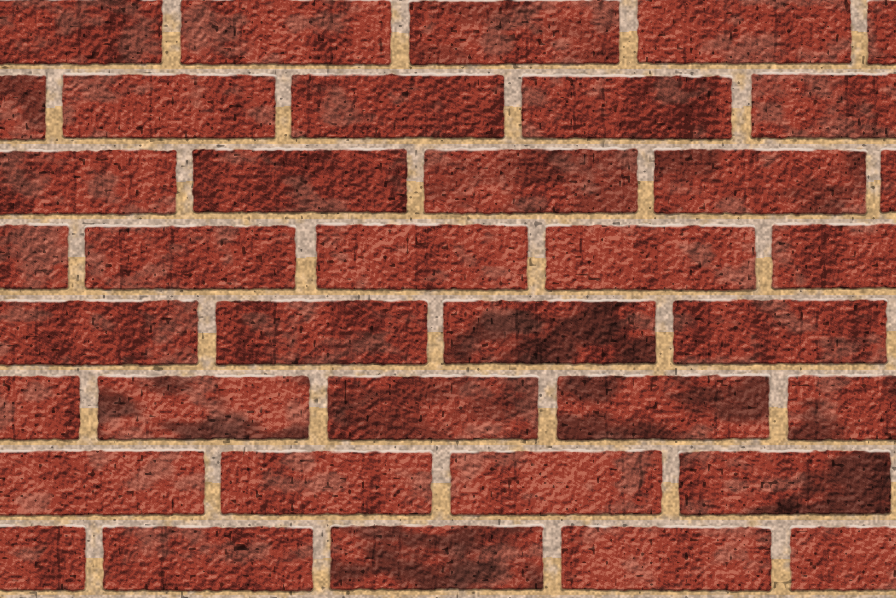
This texture is drawn by a WebGL 1 fragment shader. Its source:

```glsl
precision highp float;
uniform vec2 u_resolution;

// Lengths are fractions of the canvas height
const vec2 PITCH = vec2(0.3834, 0.1258);
const vec2 BRICK = vec2(0.354, 0.1064);
const float FIRST_ROW = 0.0523;

const vec3 RED = vec3(0.60, 0.24, 0.18);
const vec3 MAROON = vec3(0.42, 0.17, 0.14);
const vec3 SALMON = vec3(0.74, 0.41, 0.33);
const vec3 DUST = vec3(0.57, 0.35, 0.29);
const vec3 CHAR = vec3(0.24, 0.14, 0.12);
const vec3 OCHRE = vec3(0.80, 0.65, 0.46);
const vec3 SAND = vec3(0.77, 0.67, 0.59);
const vec3 LIME = vec3(0.93, 0.86, 0.80);

float hash(vec2 p) {
  vec3 q = fract(p.xyx * 0.1031);
  q += dot(q, q.yzx + 33.33);
  return fract((q.x + q.y) * q.z);
}

float noise(vec2 p) {
  vec2 i = floor(p), f = fract(p);
  f = f * f * (3.0 - 2.0 * f);
  float low = mix(hash(i), hash(i + vec2(1.0, 0.0)), f.x);
  float high = mix(hash(i + vec2(0.0, 1.0)), hash(i + 1.0), f.x);
  return mix(low, high, f.y);
}

float fbm(vec2 p) {
  float sum = 0.0, amp = 0.533;
  for (int i = 0; i < 4; i++) {
    sum += amp * noise(p);
    p = p * 2.03 + 17.3;
    amp *= 0.5;
  }
  return sum;
}

float roundedBox(vec2 p, vec2 halfSize, float radius) {
  vec2 q = abs(p) - halfSize + radius;
  return length(max(q, 0.0)) + min(max(q.x, q.y), 0.0) - radius;
}

// Slope of the rough surface seen under light from the upper left
float relief(vec2 p) {
  return fbm(p) - fbm(p + vec2(-0.3, 0.6));
}

// Thin vertical cracks at random places in one brick
float creases(vec2 local, vec2 id) {
  float dark = 0.0;
  for (int i = 0; i < 4; i++) {
    vec2 seed = id + float(i) * 7.7 + 40.0;
    float x = (hash(seed) - 0.5) * BRICK.x * 0.9;
    x += (noise(vec2(local.y * 70.0, hash(seed) * 90.0)) - 0.5) * 0.005;
    float strength = step(0.4, hash(seed + 3.1)) * noise(vec2(local.y * 45.0, seed.x));
    dark = max(dark, strength * (1.0 - smoothstep(0.0008, 0.0035, abs(local.x - x))));
  }
  return dark;
}

vec3 brickColor(vec2 p, vec2 local, vec2 id) {
  float tone = hash(id + 5.0) - 0.5;
  float patches = fbm(p * vec2(28.0, 20.0) + id * 9.0) - 0.5;
  float band = noise(vec2(local.x * 24.0 + hash(id) * 90.0, local.y * 3.0 + id.y));
  float v = 0.46 + 0.26 * tone + 0.5 * patches + 0.14 * (0.5 - p.y);
  v += 1.45 * relief(p * vec2(120.0, 145.0));
  v -= 0.22 * smoothstep(0.55, 0.8, band) + 0.45 * creases(local, id);
  vec3 color = mix(MAROON, RED, smoothstep(0.1, 0.48, v));
  color = mix(color, SALMON, smoothstep(0.5, 0.95, v));
  color *= mix(0.68, 1.0, smoothstep(-0.2, 0.15, v));

  // Dusty patches, and soot on a few bricks
  float dust = smoothstep(0.52, 0.72, fbm(p * vec2(18.0, 26.0) + 60.0));
  color = mix(color, DUST * (0.72 + 0.6 * v), 0.65 * dust);
  float sooty = smoothstep(0.76, 0.92, hash(id + 21.0));
  float soot = smoothstep(0.4, 0.65, fbm(vec2(p.x * 11.0, p.y * 22.0) + id));
  color = mix(color, CHAR * (0.7 + 0.8 * v), 0.7 * sooty * soot);

  float pits = smoothstep(0.84, 0.95, noise(p * 135.0 + 8.0));
  return color * (1.0 - 0.5 * pits);
}

vec3 mortarColor(vec2 p, float height) {
  float blend = 0.5 + 1.3 * (fbm(p * 38.0) - 0.5) + 0.3 * height;
  vec3 color = mix(OCHRE, SAND, smoothstep(0.2, 0.8, blend));
  color *= 1.0 + 0.3 * (noise(p * 260.0) - 0.5) + 0.3 * relief(p * 90.0);
  return color * (1.0 - 0.4 * smoothstep(0.86, 0.97, noise(p * 115.0 + 31.0)));
}

void main() {
  float px = 1.0 / u_resolution.y;
  vec2 p = gl_FragCoord.xy * px;

  // Staggered courses that drift sideways down the wall
  float row = floor((1.0 - p.y - FIRST_ROW) / PITCH.y + 0.5);
  float shift = 0.293 + 0.0107 * row - 0.203 * mod(row, 2.0) + 0.010 * sin(0.9 * (row - 2.3));
  float col = floor((p.x - shift) / PITCH.x);
  vec2 id = vec2(col, row) + 11.0;
  vec2 center = vec2(shift + (col + 0.5) * PITCH.x, 1.0 - FIRST_ROW - row * PITCH.y);
  vec2 jitter = vec2(hash(id + 1.0), hash(id + 2.0)) - 0.5;
  vec2 local = p - center - jitter * vec2(0.005, 0.003);
  local.y += local.x * (hash(id + 3.0) - 0.5) * 0.012;

  // Chipped outline
  vec2 halfSize = 0.5 * BRICK + jitter.yx * vec2(0.004, 0.002);
  float edge = roundedBox(local, halfSize, 0.005) + (fbm(p * 75.0) - 0.5) * 0.005;
  float inside = 1.0 - smoothstep(-px, px, edge);
  vec3 color = mix(mortarColor(p, sign(local.y)), brickColor(p, local, id), inside);

  // Pale upper rim and shaded lower rim
  float rim = 1.0 - smoothstep(0.001, 0.004, abs(edge));
  float top = smoothstep(-0.006, 0.0, local.y - halfSize.y);
  float bottom = smoothstep(-0.006, 0.0, -local.y - halfSize.y);
  color = mix(color, LIME, rim * top * smoothstep(0.3, 0.65, noise(p * 32.0 + 4.0)) * 0.8);
  color *= 1.0 - rim * (0.12 + 0.3 * bottom) * (1.0 - top);
  gl_FragColor = vec4(color, 1.0);
}
```
